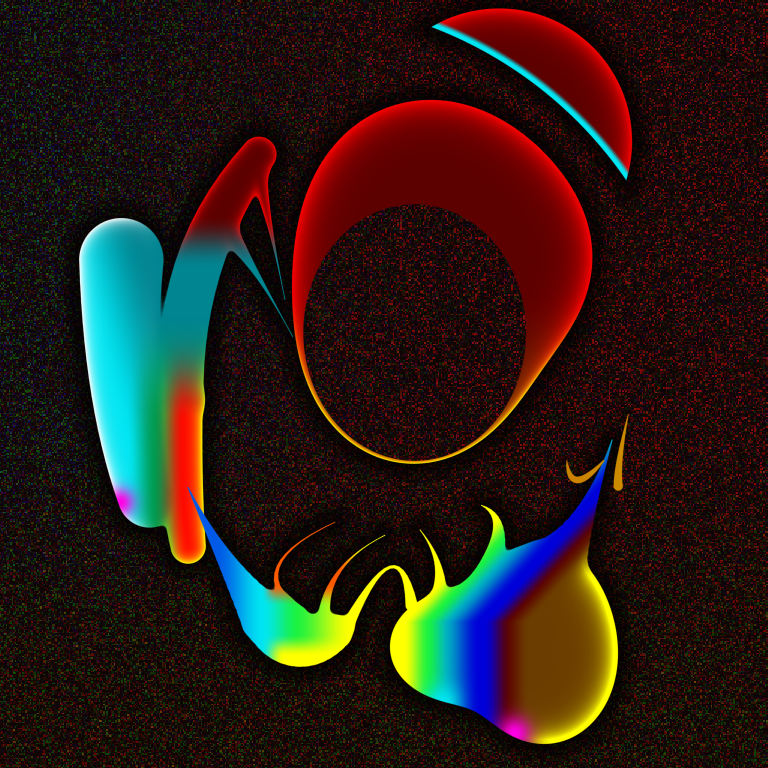
Reproduce this background procedurally as a WebGL 1 fragment shader.

```glsl
precision highp float;
uniform vec2 u_resolution;

const vec3 RED = vec3(1, 0, 0), DARK_RED = vec3(.36, 0, 0), ORANGE = vec3(1, .35, 0);
const vec3 YELLOW = vec3(1, 1, 0), GREEN = vec3(.1, .95, .25), CYAN = vec3(0, .9, .95);
const vec3 BLUE = vec3(0, 0, .85), BROWN = vec3(.42, .24, 0), MAGENTA = vec3(1, 0, .9);
const vec4 ORDER = vec4(1, 2, 3, 4);

float ramp(float a, float b, float x) {
  float t = clamp((x - a) / (b - a), 0., 1.);
  return t * t * (3. - 2. * t);
}

float hash(vec2 p) {
  vec3 q = fract(p.xyx * .1031);
  q += dot(q, q.yzx + 33.33);
  return fract((q.x + q.y) * q.z);
}

// Joins a tapered curve to a shape; each column holds x, y and radius
void addStroke(inout float shape, vec2 p, mat3 m) {
  const float SOFT = .01;
  float d = 9.;
  vec3 start = m[0];
  for (int i = 1; i <= 14; i++) {
    float t = float(i) / 14.;
    vec3 end = mix(mix(m[0], m[1], t), mix(m[1], m[2], t), t);
    vec2 along = end.xy - start.xy;
    float h = clamp(dot(p - start.xy, along) / dot(along, along), 0., 1.);
    vec3 near = mix(start, end, h);
    d = min(d, length(p - near.xy) - near.z);
    start = end;
  }
  float h = max(SOFT - abs(shape - d), 0.);
  shape = min(shape, d) - .25 * h * h / SOFT;
}

// Closed outline whose radius is a short sum of harmonics
float blob(vec2 p, float radius, vec4 cosines, vec3 sines) {
  vec4 n = atan(p.y, p.x) * ORDER;
  float r = radius + dot(cosines, cos(n)) + dot(sines, sin(n.xyz));
  float slope = dot(sines * ORDER.xyz, cos(n.xyz)) - dot(cosines * ORDER, sin(n));
  return (length(p) - r) * r / length(vec2(r, slope));
}

float ellipse(vec2 p, vec2 r) {
  float k = length(p / r);
  return k * (k - 1.) / max(length(p / (r * r)), .001);
}

float glow(vec2 p, vec3 spot) {
  vec2 q = (p - spot.xy) / spot.z;
  return exp(-dot(q, q));
}

float rim(float d, float width) { return exp(min(d, 0.) / width); }
vec3 blend(vec3 c, vec3 next, float x, float a, float b) { return mix(c, next, ramp(a, b, x)); }

vec3 backdrop(vec2 p) {
  vec3 tint = blend(vec3(.3, .5, .5), vec3(.8, .2, .22), p.x, 0., .65);
  tint = blend(tint, vec3(.55, .42, .16), p.y, .5, .05);
  vec2 cell = floor(p * 512.);
  vec3 grain = vec3(hash(cell), hash(cell + 71.), hash(cell + 153.));
  return vec3(.05, .015, .01) + .65 * tint * pow(grain, vec3(5));
}

vec3 columnColor(vec2 p, float d) {
  float low = ramp(.6, .45, p.y);
  vec3 c = blend(CYAN, vec3(0, .52, .57), p.x + .3 * p.y, .29, .39);
  c = mix(c, vec3(0, .6, .3), low * ramp(.165, .205, p.x));
  c = mix(c, mix(RED, YELLOW, rim(d, .008)), low * low * ramp(.2, .24, p.x));
  c = mix(c, vec3(1), rim(d, .008) * ramp(.21, .15, p.x));
  c = mix(c, mix(DARK_RED, RED, rim(d, .005)), ramp(.65, .72, p.y) * ramp(.21, .23, p.x));
  return mix(c, MAGENTA, glow(p, vec3(.157, .346, .018)));
}

vec3 basinColor(vec2 p) {
  vec3 c = blend(vec3(0, .35, .9), CYAN, p.x, .28, .345);
  c = blend(c, GREEN, p.x, .34, .39);
  c = blend(c, YELLOW, p.x, .38, .46);
  c = mix(c, YELLOW, ramp(.175, .145, p.y) * ramp(.34, .37, p.x));
  return mix(c, ORANGE, ramp(.21, .24, p.y) * ramp(.34, .36, p.x) * ramp(.47, .44, p.x));
}

vec3 spectrumColor(vec2 p, float d) {
  float u = p.x - .9 * max(p.y - .19, 0.);
  vec3 c = blend(YELLOW, GREEN, u, .525, .56);
  c = blend(c, CYAN * .8, u, .555, .585);
  c = blend(c, BLUE, u, .575, .625);
  c = blend(c, DARK_RED, u, .63, .665);
  c = blend(c, BROWN, u, .655, .69);
  c = mix(c, YELLOW, rim(d + .006, .012) * ramp(.67, .72, u));
  c = mix(c, CYAN, glow(p, vec3(.575, .085, .022)));
  return mix(c, MAGENTA, glow(p, vec3(.67, .045, .021)));
}

void main() {
  float side = min(u_resolution.x, u_resolution.y), px = .75 / side;
  vec2 p = (gl_FragCoord.xy - .5 * u_resolution) / side + .5;
  // Ring and crescent
  float egg = blob(p - vec2(.573, .635), .2115, vec4(-.0088, -.0202, .0101, .0027), vec3(.0044, .0107, .0044));
  float ring = max(egg, -ellipse(p - vec2(.54, .567), vec2(.145, .167)));
  float cut = .54 - length(p - vec2(.37, .46)), disc = length(p - vec2(.65, .816)) - .173;
  float crescent = max(disc, cut), column = 1., basin = 1., drops = 1.;
  // Left columns and tendrils
  addStroke(column, p, mat3(.158, .661, .055, .152, .477, .043, .195, .355, .042));
  addStroke(column, p, mat3(.237, .479, .027, .232, .375, .03, .245, .289, .023));
  addStroke(column, p, mat3(.238, .479, .027, .226, .658, .036, .337, .799, .023));
  addStroke(column, p, mat3(.294, .7, .016, .325, .665, 0, .381, .562, .0005));
  addStroke(column, p, mat3(.336, .775, .012, .35, .715, 0, .371, .61, .0005));
  // Lower left basin, arch and spikes
  addStroke(basin, p, mat3(.245, .365, .0007, .29, .268, .006, .342, .199, .03));
  addStroke(basin, p, mat3(.354, .193, .036, .385, .151, .043, .436, .177, .023));
  addStroke(basin, p, mat3(.453, .186, .008, .521, .324, -.004, .536, .212, .008));
  addStroke(basin, p, mat3(.39, .203, .006, .311, .262, .001, .436, .32, .0005));
  addStroke(basin, p, mat3(.422, .199, .008, .425, .265, 0, .501, .303, .0005));
  // Lower right body, horns and drops
  float body = blob(p - vec2(.664, .16), .1303, vec4(.0094, .014, -.0173, .004), vec3(.0007, -.0007, -.0026));
  addStroke(body, p, mat3(.71, .245, .052, .759, .303, .006, .797, .427, .0007));
  addStroke(body, p, mat3(.627, .342, .0005, .672, .323, .006, .625, .232, .02));
  addStroke(body, p, mat3(.547, .31, .0005, .583, .264, .002, .569, .212, .013));
  addStroke(drops, p, mat3(.805, .367, .006, .803, .395, .004, .818, .46, .0005));
  addStroke(drops, p, mat3(.786, .4, .001, .742, .35, .008, .738, .4, .0005));
  // Dark halo, then the coloured parts
  float nearest = min(min(egg < 0. ? 1. : egg, crescent), min(column, min(basin, body)));
  float low = ramp(.62, .45, p.y);
  vec3 color = backdrop(p) * mix(.3, 1., ramp(0., .035, nearest));
  vec3 shade = mix(mix(DARK_RED, BROWN, .6 * low), mix(RED, ORANGE, low), rim(egg, mix(.018, .006, low)));
  color = blend(color, mix(shade, YELLOW, low * rim(egg, .003)), ring, px, -px);
  shade = blend(mix(DARK_RED, RED, rim(disc, .014)), CYAN, cut, -.012, -.004);
  color = blend(color, shade, crescent, px, -px);
  color = blend(color, columnColor(p, column), column, px, -px);
  color = blend(color, basinColor(p), basin, px, -px);
  color = blend(color, spectrumColor(p, body), body, px, -px);
  color = blend(color, mix(ORANGE, YELLOW, p.x - .3) * .8, drops, px, -px);
  gl_FragColor = vec4(color, 1);
}
```
